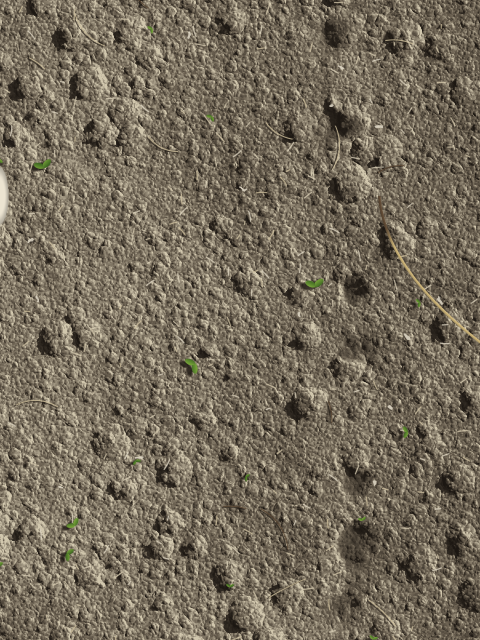
Give the GLSL for this texture, as a WebGL 1 fragment shader.

```glsl
precision highp float;
// Dry crumbly soil in low sun, with straw, pale flakes, small sprouts and a stem.
// Layers of scattered domes make a height field; its slope towards the sun and
// short cast shadows give a tone, which a brown ramp turns into colour.
uniform vec2 u_resolution;

const vec2 SUN = vec2(0.9, 0.43);
const float SUN_RISE = 0.6;
const vec3 SHADE = vec3(0.11, 0.09, 0.07);
const vec3 EARTH = vec3(0.41, 0.37, 0.31);
const vec3 DUST = vec3(0.82, 0.78, 0.68);
const vec3 STRAW = vec3(0.80, 0.74, 0.60);
const vec3 BARK = vec3(0.36, 0.28, 0.20);
const vec3 FLAKE = vec3(0.88, 0.85, 0.78);
const vec3 LEAF_DARK = vec3(0.15, 0.30, 0.09);
const vec3 LEAF_LIGHT = vec3(0.45, 0.62, 0.22);
const vec3 STEM = vec3(0.76, 0.67, 0.45);

vec3 hash3(vec2 p) {
  vec3 q = fract(p.xyx * vec3(0.1031, 0.1030, 0.0973));
  q += dot(q, q.yxz + 33.33);
  return fract((q.xxy + q.yzz) * q.zyx);
}

float noise(vec2 p) {
  vec2 i = floor(p), f = fract(p);
  f = f * f * (3.0 - 2.0 * f);
  float low = mix(hash3(i).x, hash3(i + vec2(1.0, 0.0)).x, f.x);
  float high = mix(hash3(i + vec2(0.0, 1.0)).x, hash3(i + 1.0).x, f.x);
  return mix(low, high, f.y);
}

float fill(float d, float aa) { return 1.0 - smoothstep(-aa, aa, d); }

vec2 turn(vec2 p, float a) {
  return vec2(cos(a) * p.x + sin(a) * p.y, cos(a) * p.y - sin(a) * p.x);
}

// Height of scattered domes, "cover" being the share of cells that hold one
float domes(vec2 p, float scale, float cover, float seed) {
  vec2 q = p * scale, cell = floor(q);
  float h = 0.0;
  for (int y = -1; y <= 1; y++)
    for (int x = -1; x <= 1; x++) {
      vec2 c = cell + vec2(x, y);
      vec3 r = hash3(c + seed);
      float radius = mix(0.3, 0.7, r.z / cover);
      vec2 d = (q - c - r.xy) / radius;
      h = max(h, step(r.z, cover) * radius * (1.0 - dot(d, d)));
    }
  return 0.6 * h / scale;
}

// Broken holes along a wavering upright furrow
float pits(vec2 p) {
  float off = (p.x - 0.69 - 0.06 * noise(p.yy * 3.0)) / 0.05;
  return exp(-off * off) * smoothstep(0.5, 0.8, noise(p * 15.0 + 7.0));
}

float soil(vec2 p) {
  vec2 w = p + 0.006 * (vec2(noise(p * 70.0), noise(p * 70.0 + 31.0)) - 0.5);
  float crumbs = domes(w, 115.0, 1.0, 11.0) + domes(w, 48.0, 0.5, 23.0);
  float clods = domes(w, 17.0, 0.22, 37.0);
  float ground = 0.02 * noise(p * 9.0) + 0.01 * noise(p * 24.0);
  return crumbs + clods + ground - 0.025 * pits(p);
}

// Bent fibres or chips: x is coverage, y a random tint
vec2 strands(vec2 p, float scale, float cover, float reach, float width, float aa) {
  vec2 cell = floor(p * scale), found = vec2(0.0);
  for (int y = -1; y <= 1; y++)
    for (int x = -1; x <= 1; x++) {
      vec2 c = cell + vec2(x, y);
      vec3 r = hash3(c + scale * 3.0), s = hash3(c + scale * 5.0 + 57.0);
      vec2 q = turn(p - (c + r.xy) / scale, s.x * 6.283);
      q.y += (s.y - 0.5) * 16.0 * q.x * q.x;
      float past = max(abs(q.x) - reach * mix(0.3, 1.0, s.z), 0.0);
      float m = step(r.z, cover) * fill(length(vec2(past, q.y)) - width, aa);
      if (m > found.x) found = vec2(m, s.y);
    }
  return found;
}

// Pairs of small leaves: x is coverage, y the light on the blade
vec2 sprouts(vec2 p, float scale, float cover, float aa) {
  vec2 cell = floor(p * scale), found = vec2(0.0);
  for (int y = -1; y <= 1; y++)
    for (int x = -1; x <= 1; x++) {
      vec2 c = cell + vec2(x, y);
      vec3 r = hash3(c + 83.0), s = hash3(c + 131.0);
      float size = mix(0.005, 0.014, s.y * s.y);
      for (int k = 0; k < 2; k++) {
        vec2 q = turn(p - (c + r.xy) / scale, s.x * 6.283 + 2.1 * float(k)) / size;
        float d = length((q - vec2(0.8, 0.0)) * vec2(1.0, 1.9)) - 1.0;
        float m = step(r.z, cover) * fill(d * size * 0.6, aa);
        if (m > found.x) found = vec2(m, clamp(0.5 + 0.7 * q.y + 0.3 * s.z, 0.0, 1.0));
      }
    }
  return found;
}

vec3 ramp(float t) {
  vec3 lower = mix(SHADE, EARTH, clamp(t * 2.0, 0.0, 1.0));
  return mix(lower, DUST, clamp(t * 2.0 - 1.0, 0.0, 1.0));
}

void main() {
  vec2 p = gl_FragCoord.xy / u_resolution.x;
  float aa = 0.7 / u_resolution.x;

  // Sunlit slopes and cast shadows
  float h = soil(p);
  float slope = (h - soil(p + SUN * 0.002)) / 0.002;
  float block = 0.0;
  for (int i = 1; i <= 4; i++) {
    float run = 0.0025 * float(i) + 0.001 * float(i * i);
    block = max(block, soil(p + SUN * run) - h - run * SUN_RISE);
  }
  float tone = 0.56 + 0.27 * slope + 0.3 * (noise(p * 300.0) - 0.5);
  tone += 0.12 * (noise(p * 4.0) - 0.5) + 0.08 * (0.5 - p.x);
  tone *= 1.0 - 0.8 * smoothstep(0.0, 0.004, block);
  tone *= 1.0 - 0.5 * pits(p);

  // Shadows of the litter and leaves
  vec2 lit = p + SUN * 0.004;
  tone *= 1.0 - 0.6 * strands(lit, 6.0, 0.4, 0.05, 0.0012, aa).x;
  tone *= 1.0 - 0.8 * sprouts(p + SUN * 0.012, 5.0, 0.4, 0.003).x;
  vec3 color = ramp(tone);

  // Long fibres, short chips and ragged flakes
  vec2 fibre = strands(p, 6.0, 0.4, 0.05, 0.0011, aa);
  color = mix(color, mix(STRAW, BARK, step(0.7, fibre.y)), 0.85 * fibre.x);
  vec2 chip = strands(p, 24.0, 0.22, 0.011, 0.0013, aa);
  color = mix(color, mix(STRAW, FLAKE, chip.y), 0.8 * chip.x);
  vec2 ragged = p + 0.008 * (vec2(noise(p * 130.0), noise(p * 130.0 + 9.0)) - 0.5);
  color = mix(color, FLAKE, 0.85 * strands(ragged, 10.0, 0.1, 0.006, 0.003, aa).x);

  // Sprouts
  vec2 leaf = sprouts(p, 5.0, 0.4, aa);
  color = mix(color, mix(LEAF_DARK, LEAF_LIGHT, leaf.y), leaf.x);

  // Curved stem, dark at its root, and a smooth pale stone at the left edge
  float u = 0.925 - p.y;
  float across = (p.x - 0.79 - 0.086 * u - 1.98 * u * u) / length(vec2(1.0, 0.086 + 3.96 * u));
  float stem = fill(abs(across) - 0.0026, aa) * step(0.0, u);
  color = mix(color, mix(BARK, STEM, smoothstep(0.06, 0.11, u)) * (1.0 + 60.0 * across), stem);
  float stone = length((p - vec2(-0.004, 0.925)) / vec2(0.022, 0.062)) - 1.0;
  color = mix(color, FLAKE * (1.05 - 0.25 * smoothstep(-0.4, 0.0, stone)), fill(stone * 0.022, aa));

  gl_FragColor = vec4(color, 1.0);
}
```
